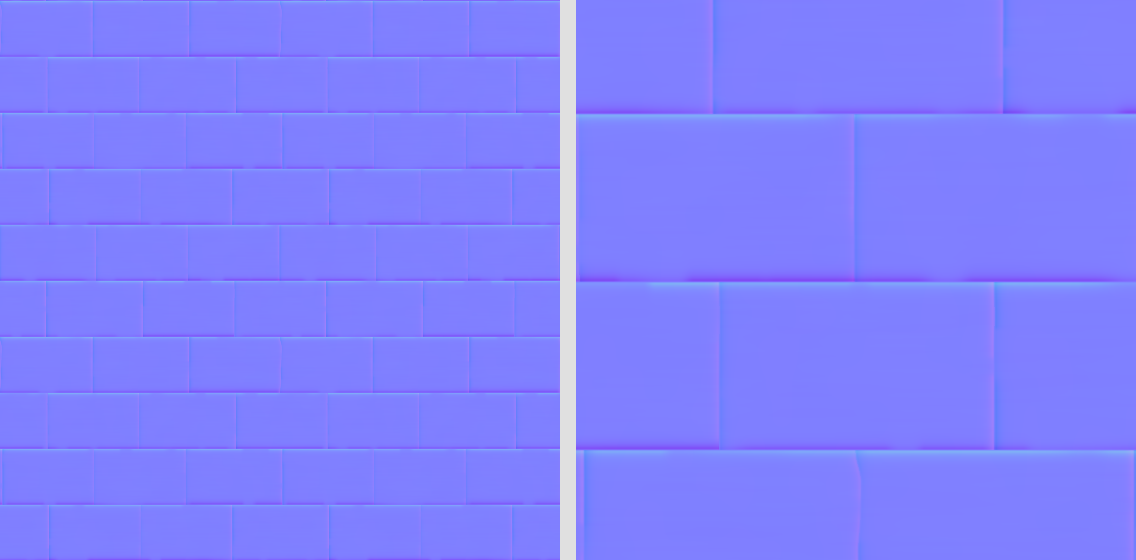
Left: the whole. Right: its middle third, enlarged.
Write a three.js fragment shader that draws this texture map.

```glsl
// Tangent-space normal map of a running-bond wall of smooth blocks with thin joints
varying vec2 vUv;

float hash(vec2 p) {
  vec3 h = fract(vec3(p.xyx) * 0.1031);
  h += dot(h, h.yzx + 33.33);
  return fract((h.x + h.y) * h.z);
}

float noise(vec2 p) {
  vec2 i = floor(p), f = fract(p);
  f = f * f * (3.0 - 2.0 * f);
  return mix(mix(hash(i), hash(i + vec2(1.0, 0.0)), f.x),
             mix(hash(i + vec2(0.0, 1.0)), hash(i + vec2(1.0, 1.0)), f.x), f.y);
}

// Blocks repeat every three across and six courses down
vec2 blockId(float i, float row) {
  return vec2(mod(i, 3.0), mod(row, 6.0));
}

// Joint position in block widths; one block in three is longer
float jointX(float i, float row, float y) {
  vec2 id = blockId(i, row);
  float longBlock = mod(1.0 + floor(id.y / 2.0), 3.0);
  float shift = 0.0156 * longBlock - 0.006 - 0.018 * id.x + 0.054 * step(longBlock + 0.5, id.x);
  float crooked = smoothstep(0.65, 0.95, hash(id + 71.0));
  float wobble = noise(vec2(y * 5.0, id.x * 7.0 + id.y * 31.0)) - 0.5;
  return i + shift + (0.002 + 0.022 * crooked) * wobble;
}

// Slope of a rounded edge, by distance in course heights
float edgeSlope(float d, float width) {
  return smoothstep(-0.004, 0.013, d) * (exp(-d / width) + 0.05 * exp(-d / 0.1));
}

// Strength along an edge, with worn stretches
float wear(float along, float seed) {
  float worn = smoothstep(0.62, 0.9, noise(vec2(along * 6.0, seed)));
  return 1.0 - 0.6 * worn;
}

void main() {
  // Courses counted downwards, alternate ones moved by half a block
  float y = (1.0 - vUv.y) * 10.0 - 0.012;
  float row = floor(y);
  float fromTop = y - row;
  float x = vUv.x * 6.0 - 0.5 * mod(row, 2.0);

  // Block that holds this point
  float i = floor(x);
  if (x < jointX(i, row, fromTop)) i -= 1.0;
  else if (x >= jointX(i + 1.0, row, fromTop)) i += 1.0;
  vec2 id = blockId(i, row);
  vec2 nextId = blockId(i + 1.0, row);
  float seed = id.x * 13.0 + id.y * 47.0;
  float left = x - jointX(i, row, fromTop);
  float right = jointX(i + 1.0, row, fromTop) - x;

  // Upper and lower edges
  float topGain = mix(0.38, 0.62, hash(id + 5.0)) * wear(left, seed + 3.0);
  float bottomGain = mix(0.36, 0.64, hash(id + 19.0)) * wear(left, seed + 9.0);
  float bottomWidth = mix(0.02, 0.034, hash(id + 37.0));
  vec2 normal = vec2(0.0);
  normal.y += topGain * edgeSlope(fromTop, 0.024);
  normal.y -= bottomGain * edgeSlope(1.0 - fromTop, bottomWidth);

  // Side edges, fainter at some joints
  float leftGain = mix(0.12, 0.42, hash(id + 53.0)) * wear(fromTop, seed + 15.0);
  float rightGain = mix(0.16, 0.38, hash(nextId + 53.0)) * wear(fromTop, seed + 21.0);
  normal.x -= leftGain * edgeSlope(left * 1.667, 0.024);
  normal.x += rightGain * edgeSlope(right * 1.667, 0.022);

  // Faint streaks and unevenness of the faces
  vec2 face = vec2(left, fromTop) + seed;
  normal.y += 0.014 * (noise(face * vec2(3.0, 34.0)) - 0.5);
  normal += 0.014 * (vec2(noise(face * vec2(9.0, 5.0)), noise(face * 4.0 + 8.0)) - 0.5);

  float z = sqrt(1.0 - dot(normal, normal));
  gl_FragColor = vec4(0.5 + 0.5 * vec3(normal, z), 1.0);
}
```
